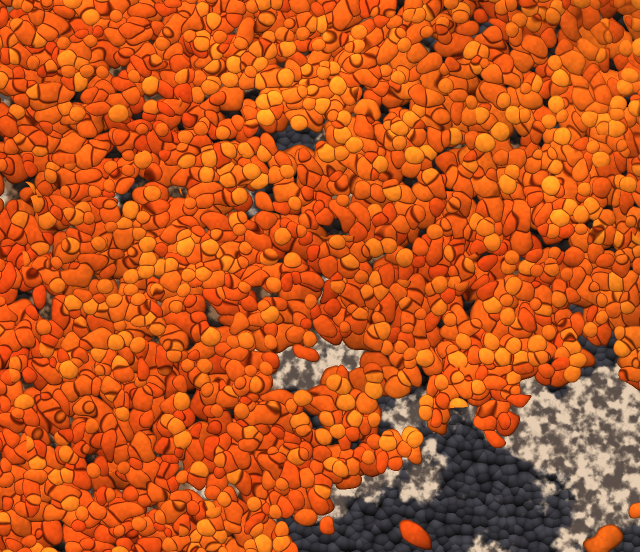
This texture is drawn by a WebGL 2 fragment shader. Its source:

```glsl
#version 300 es
precision highp float;
// Crusty orange lichen: crowded lobes and small discs over black, grainy rock.
uniform vec2 u_resolution;
out vec4 fragColor;

vec2 hash2(vec2 p) {
    vec3 q = fract(p.xyx * vec3(0.1031, 0.1030, 0.0973));
    q += dot(q, q.yzx + 33.33);
    return fract((q.xx + q.yz) * q.zy);
}

float noise(vec2 p) {
    vec2 i = floor(p), f = fract(p);
    f = f * f * (3.0 - 2.0 * f);
    return mix(mix(hash2(i).x, hash2(i + vec2(1, 0)).x, f.x),
               mix(hash2(i + vec2(0, 1)).x, hash2(i + vec2(1, 1)).x, f.x), f.y);
}

float fbm(vec2 p) {
    float sum = 0.0, amp = 0.533;
    for (int i = 0; i < 4; i++) {
        sum += amp * noise(p);
        p = mat2(1.6, 1.2, -1.2, 1.6) * p + 17.3;
        amp *= 0.5;
    }
    return sum;
}

// Positive where the rock is bare: lower right, one side patch, scattered holes.
float bareness(vec2 p) {
    float slab = 1.0 - length((p - vec2(1.02, 0.0)) / vec2(0.44, 0.31));
    float side = 0.5 - length((p - vec2(0.55, 0.35)) / vec2(0.2, 0.11));
    float edge = clamp(max(slab, side), -0.6, 0.27) + 1.1 * (fbm(p * 11.0) - 0.5);
    return max(edge, 2.0 * (fbm(p * 17.0 + 40.0) - 0.75));
}

struct Crust {
    float top, below;  // highest and second highest surface
    vec3 normal;
    float tint, rim, disc;
};

// Adds a layer of scattered domes; the highest one stays visible.
void addDomes(inout Crust crust, vec2 p, float cells, float lift, float share, float disc) {
    vec2 g = p * cells;
    float flow = 3.5 * (noise(p * 4.0 + 3.0) - 0.5) - 0.45;
    for (int y = -2; y <= 2; y++)
    for (int x = -2; x <= 2; x++) {
        vec2 cell = floor(g) + vec2(x, y);
        vec2 place = hash2(cell + cells), look = hash2(cell + cells + 91.0);
        vec2 center = cell + place;
        float angle = flow + 1.6 * (look.x - 0.5);
        mat2 turn = mat2(cos(angle), -sin(angle), sin(angle), cos(angle));
        float longer = mix(1.0 + 1.1 * look.y * look.y, 1.08, disc);
        vec2 d = turn * (g - center) / (mix(0.44, 0.68, look.x) * vec2(longer, 1.0));
        float q = dot(d, d);
        if (q > 1.0 || fract(look.y * 7.31 + place.x) > share) continue;
        if (bareness(center / cells) > 0.02) continue;
        float dome = sqrt(1.0 - q);
        float height = lift + 0.45 * place.y + 0.6 * dome;
        if (height > crust.top) {
            crust.below = crust.top;
            crust.top = height;
            crust.normal = normalize(vec3(d * turn, dome + 0.35));
            crust.tint = look.x;
            crust.rim = q;
            crust.disc = disc;
        } else {
            crust.below = max(crust.below, height);
        }
    }
}

// Black granules with pale mineral patches.
vec3 rockColor(vec2 p) {
    vec2 g = p * 62.0;
    float nearest = 9.0, shade = 0.0;
    for (int y = -1; y <= 1; y++)
    for (int x = -1; x <= 1; x++) {
        vec2 cell = floor(g) + vec2(x, y), d = cell + hash2(cell) - g;
        float dist = dot(d, d);
        if (dist < nearest) {
            nearest = dist;
            shade = 0.75 + 0.5 * hash2(cell + 5.0).y + 0.7 * d.y * -1.0;
        }
    }
    vec3 black = vec3(0.20, 0.195, 0.215) * shade * (1.1 - 0.75 * nearest);
    float grit = fbm(p * 75.0);
    vec3 stone = mix(vec3(0.36, 0.31, 0.28), vec3(0.90, 0.80, 0.69), smoothstep(0.32, 0.68, grit));
    float vein = fbm(p * 8.0 + 9.0) + 0.28 * exp(-35.0 * dot(p - vec2(1.12, 0.16), p - vec2(1.12, 0.16)));
    vein += 0.14 * (grit - 0.5) + 0.1 * smoothstep(0.75, 0.45, p.x);
    return mix(black, stone, smoothstep(0.56, 0.65, vein));
}

vec3 shadeScene(vec2 p) {
    vec2 warp = vec2(noise(p * 38.0), noise(p * 38.0 + 50.0)) - 0.5;
    vec2 w = p + 0.014 * warp;
    Crust crust = Crust(-1.0, -1.0, vec3(0, 0, 1), 0.0, 0.0, 0.0);
    addDomes(crust, w, 24.0, -0.45, 0.95, 0.0);
    addDomes(crust, w, 36.0, 0.0, 0.85, 0.0);
    addDomes(crust, p + 0.005 * warp, 39.0, 0.22, 0.16 + 0.4 * noise(p * 5.0 + 8.0), 1.0);

    vec3 rock = rockColor(p);
    if (crust.top < -0.9) return rock * mix(vec3(0.6, 0.5, 0.42), vec3(1.0), smoothstep(-0.25, 0.0, bareness(p)));

    // Red lobes, brighter discs, and a yellower drift towards the right
    float warm = 0.45 * crust.tint + 0.42 * crust.disc + 0.6 * (fbm(p * 4.0 + 21.0) - 0.5) + 0.14 * p.x;
    vec3 color = mix(vec3(0.83, 0.25, 0.07), vec3(1.0, 0.53, 0.13), clamp(warm, 0.0, 1.0));
    float light = 0.62 + 0.48 * dot(crust.normal, normalize(vec3(-0.25, 0.8, 0.75)));
    light += 0.16 * smoothstep(-0.2, 0.9, crust.top);
    light *= 0.82 + 0.38 * fbm(p * 6.0 + 2.0);
    color *= light * (0.93 + 0.14 * noise(p * 190.0));

    // Dark creases where domes meet or drop away
    float crease = smoothstep(0.0, 0.13, crust.top - crust.below);
    crease *= 1.0 - 0.65 * smoothstep(0.72, 1.0, crust.rim);
    float haze = smoothstep(0.35, 0.0, length((p - vec2(1.16, 1.0)) * vec2(1.2, 0.75)));
    crease = mix(crease, 0.8, 0.65 * haze);
    return mix(color * vec3(0.42, 0.32, 0.3), color, crease);
}

void main() {
    vec3 sum = vec3(0);
    for (int i = 0; i < 4; i++) {
        vec2 offset = vec2(i & 1, i >> 1) * 0.5 - 0.25;
        sum += shadeScene((gl_FragCoord.xy + offset) / u_resolution.y);
    }
    fragColor = vec4(sum * 0.25, 1.0);
}
```
